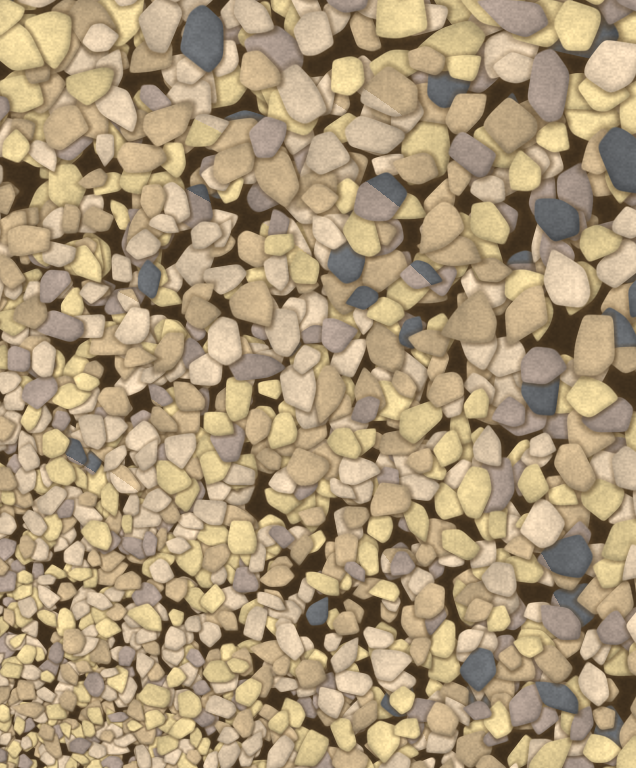
Give the GLSL for this texture, as a WebGL 1 fragment shader.

```glsl
precision highp float;
// Draws a bed of angular sand-coloured gravel, fine at lower left and coarse at upper right.
uniform vec2 u_resolution;

const vec2 FINE_POLE = vec2(-0.35, -0.35); // grain size grows with distance from here
const float GRAIN = 0.044;                 // cell size per unit of that distance
const float SIZE_MIN = 0.30;
const float SIZE_MAX = 0.58;
const float STRETCH = 1.36;
const float JITTER = 0.7;
const float KEEP = 0.78;                   // share of cells holding a stone
const float CORNER = 10.0;                 // higher is sharper
const float SHADOW_REACH = 0.15;
const float SHADOW_DEPTH = 0.46;
const float GRIT = 0.11;
const float MOTTLE = 0.13;
const float TAU = 6.2831853;

const vec3 FLOOR_BROWN = vec3(0.25, 0.19, 0.12);
const vec3 SHADE_BROWN = vec3(0.34, 0.26, 0.16);
const vec3 PALE_YELLOW = vec3(0.91, 0.82, 0.60);
const vec3 CREAM = vec3(0.89, 0.80, 0.68);
const vec3 TAN = vec3(0.79, 0.69, 0.54);
const vec3 MAUVE_GREY = vec3(0.67, 0.60, 0.55);
const vec3 SLATE = vec3(0.41, 0.42, 0.43);

float hash(vec2 p) {
  return fract(sin(dot(p, vec2(127.1, 311.7))) * 43758.5453);
}

float noise(vec2 p) {
  vec2 i = floor(p), f = fract(p);
  f = f * f * (3.0 - 2.0 * f);
  return mix(mix(hash(i), hash(i + vec2(1.0, 0.0)), f.x),
             mix(hash(i + vec2(0.0, 1.0)), hash(i + 1.0), f.x), f.y);
}

// Rounded random polygon: 0 at the centre, 1 on the outline
float stoneShape(vec2 q, vec2 id) {
  float total = 0.0;
  for (int i = 0; i < 6; i++) {
    float side = float(i);
    float turn = (side + 0.75 * hash(id + side * 3.1)) * TAU / 6.0;
    float reach = mix(0.72, 1.08, hash(id + side * 5.7 + 40.0));
    float s = max(dot(q, vec2(cos(turn), sin(turn))) / reach, 0.0);
    total += pow(s, CORNER);
  }
  return pow(total, 1.0 / CORNER);
}

// Yellow stones are commoner among fine grains, grey among coarse ones
vec3 stoneColor(vec2 id, float coarseness) {
  float pick = hash(id + 71.3) + 0.16 * (coarseness - 1.1);
  vec3 c = PALE_YELLOW;
  c = mix(c, CREAM, step(0.30, pick));
  c = mix(c, TAN, step(0.54, pick));
  c = mix(c, MAUVE_GREY, step(0.78, pick));
  c = mix(c, SLATE, step(0.96, pick));
  return c * mix(0.92, 1.06, hash(id + 83.9));
}

void main() {
  vec2 p = gl_FragCoord.xy / u_resolution.y;

  // Log-polar cells keep stones undistorted while their size varies
  vec2 arm = p - FINE_POLE;
  float coarseness = length(arm);
  vec2 bed = vec2(log(coarseness), atan(arm.y, arm.x)) / GRAIN;
  float blur = max(1.0 / u_resolution.y, 0.0014) / (GRAIN * coarseness);
  vec3 color = FLOOR_BROWN;

  // Stack layers from the bottom up, each painted cell by cell
  for (int layer = 0; layer < 4; layer++) {
    float level = float(layer);
    vec2 grid = bed + level * vec2(0.37, 0.61);
    vec2 home = floor(grid);
    for (int j = -1; j <= 1; j++) {
      for (int i = -1; i <= 1; i++) {
        vec2 cell = home + vec2(float(i), float(j));
        vec2 id = cell + level * vec2(57.0, 91.0);
        vec2 center = cell + 0.5 + JITTER * (vec2(hash(id), hash(id + 13.7)) - 0.5);
        vec2 delta = grid - center;
        if (hash(id + 29.1) > KEEP || dot(delta, delta) > 1.3) continue;

        float size = mix(SIZE_MIN, SIZE_MAX, hash(id + 37.3));
        float turn = TAU * hash(id + 47.9);
        float stretch = mix(1.0, STRETCH, hash(id + 53.1));
        float c = cos(turn), s = sin(turn);
        vec2 q = mat2(c, -s, s, c) * delta / (size * vec2(stretch, 1.0 / stretch));
        float d = stoneShape(q, id);
        float gap = (d - 1.0) * size;

        // Contact shadow, deeper on the side away from the light
        float lit = delta.y / max(length(delta), 0.001);
        float shadow = SHADOW_DEPTH * (1.0 - 0.35 * lit);
        shadow *= 1.0 - smoothstep(0.0, SHADOW_REACH, gap);
        color = mix(color, SHADE_BROWN, shadow);

        // Tilted face with a darker worn rim
        float tilt = 0.07 * dot(q, vec2(cos(turn * 3.0), sin(turn * 3.0)));
        float rim = smoothstep(0.65, 1.02, d) * (0.15 - 0.09 * lit);
        vec3 stone = stoneColor(id, coarseness) * (1.0 + tilt - rim);
        color = mix(color, stone, 1.0 - smoothstep(-blur, blur, gap));
      }
    }
  }

  // Mineral mottling and fine grit
  float mottle = noise(p * 75.0) * 0.5 + noise(p * 170.0 + 9.0) * 0.5 - 0.5;
  float grit = noise(p * 400.0 + 31.0) - 0.5;
  color *= 1.0 + MOTTLE * mottle + GRIT * grit;
  gl_FragColor = vec4(clamp(color, 0.0, 1.0), 1.0);
}
```
